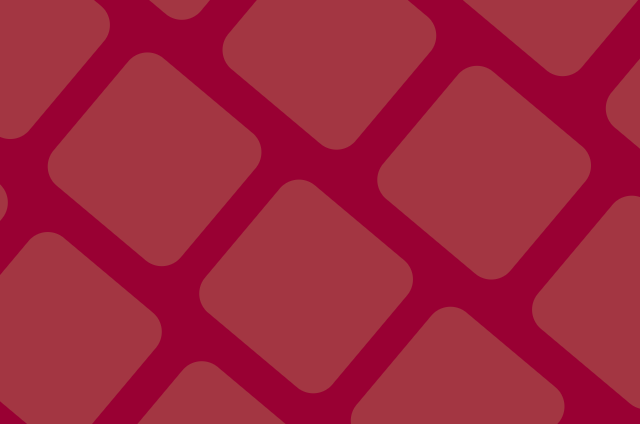
This pattern is drawn by a WebGL 2 fragment shader. Its source:

```glsl
#version 300 es
precision highp float;
// Rounded square tiles in slanted rows on a crimson ground.
// The plane is rotated, split into rows, and each row slides and spaces
// its tiles a little differently; a rounded box distance draws each tile.

uniform vec2 u_resolution;
out vec4 outColor;

// Lengths are fractions of the canvas height.
const vec3 GROUND_COLOR = vec3(0.60, 0.00, 0.20);
const vec3 TILE_COLOR = vec3(0.64, 0.21, 0.26);
const float ROW_ANGLE = radians(40.0);
const float ROW_PITCH = 0.4755;
const float FIRST_ROW = -0.8975;
const float TILE_HALF = 0.196;
const float CORNER_RADIUS = 0.059;

// Per row, from upper right to lower left: first tile centre and spacing.
const vec4 ROW_START = vec4(0.957, 0.1835, 0.0543, 0.139);
const vec4 ROW_STEP = vec4(0.484, 0.4765, 0.4665, 0.474);

float roundedBox(vec2 p, float halfSize, float radius) {
    vec2 d = abs(p) - (halfSize - radius);
    return length(max(d, 0.0)) + min(max(d.x, d.y), 0.0) - radius;
}

void main() {
    // Measure down from the upper left corner, then turn onto the rows.
    vec2 p = gl_FragCoord.xy / u_resolution.y;
    p.y = 1.0 - p.y;
    float c = cos(ROW_ANGLE);
    float s = sin(ROW_ANGLE);
    vec2 q = vec2(c * p.x + s * p.y, c * p.y - s * p.x);

    // Nearest row, then nearest tile along it.
    float row = clamp(floor((q.y - FIRST_ROW) / ROW_PITCH + 0.5), 0.0, 3.0);
    int i = int(row);
    float along = q.x - ROW_START[i];
    float column = floor(along / ROW_STEP[i] + 0.5);
    vec2 local = vec2(along - column * ROW_STEP[i],
                      q.y - FIRST_ROW - row * ROW_PITCH);

    // Smooth the tile edge over about one pixel.
    float dist = roundedBox(local, TILE_HALF, CORNER_RADIUS);
    float tile = clamp(0.5 - dist * u_resolution.y, 0.0, 1.0);
    outColor = vec4(mix(GROUND_COLOR, TILE_COLOR, tile), 1.0);
}
```
